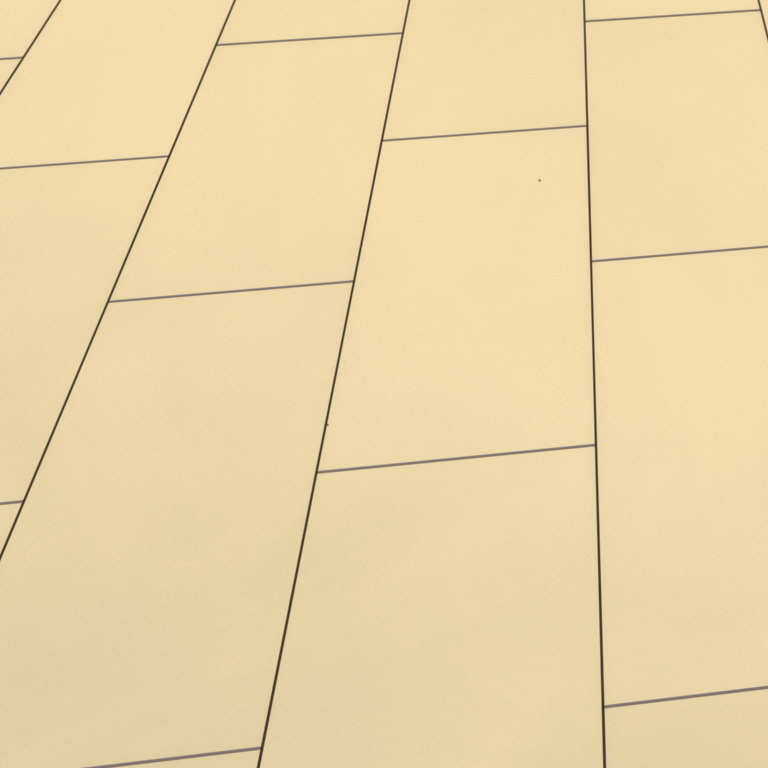
This texture is drawn by a Shadertoy shader. Its source:

```glsl
// Pale sandstone paving in running bond, seen in perspective.
// Each pixel is projected to slab space by two vanishing points on one horizon;
// thin dark long seams and slate cross joints are drawn over softly mottled stone.

const float HORIZON      = 1.0143;  // height of the horizon above the canvas top
const float LONG_VANISH  = 0.733;   // x where the long seams converge
const float CROSS_VANISH = 16.927;  // x where the cross joints converge
const float COLUMN_WIDTH = 0.224;   // column width per unit of depth
const float COLUMN_SHIFT = 0.1205;
const float SLAB_LENGTH  = 3.585;
const float SLAB_SHIFT   = 0.327;
const float SEAM_GAP     = 0.00090; // half widths per unit of depth
const float JOINT_GAP    = 0.00105;
const float SOFTNESS     = 0.0013;  // least edge blur
const float SPECK_GRID   = 6.0;

const vec3 STONE_FAR  = vec3(0.950, 0.864, 0.676);
const vec3 STONE_NEAR = vec3(0.888, 0.808, 0.642);
const vec3 SEAM       = vec3(0.210, 0.175, 0.125);
const vec3 JOINT_TOP  = vec3(0.480, 0.440, 0.470);
const vec3 JOINT_LOW  = vec3(0.430, 0.365, 0.290);

float hash(vec2 p) {
    return fract(sin(dot(p, vec2(127.1, 311.7))) * 43758.5);
}

// Layered sines, each layer turned and warped by the last; about -1 to 1
float mottle(vec2 p) {
    float sum = 0.0, gain = 0.5;
    for (int i = 0; i < 5; i++) {
        p = mat2(0.8, 0.6, -0.6, 0.8) * p * 1.7 + 2.3;
        p += 0.6 * sin(p.yx);
        sum += gain * sin(p.x) * sin(p.y);
        gain *= 0.65;
    }
    return sum;
}

// Coverage of a line of the given half width, kept even when thinner than the blur
float stroke(float dist, float halfWidth, float blur) {
    float edge = max(halfWidth, blur);
    float fade = min(1.0, halfWidth / blur + 0.15);
    return fade * (1.0 - smoothstep(edge - blur, edge + blur, abs(dist)));
}

// Sparse round specks, at most one per cell
float specks(vec2 p, float blur) {
    vec2 cell = floor(p * SPECK_GRID);
    vec2 centre = 0.2 + 0.6 * vec2(hash(cell + 3.1), hash(cell + 7.7));
    float dist = length(fract(p * SPECK_GRID) - centre) / SPECK_GRID;
    return step(0.95, hash(cell)) * stroke(dist, 0.0015, blur);
}

void mainImage(out vec4 fragColor, in vec2 fragCoord) {
    vec2 p = fragCoord / iResolution.xy;
    float blur = max(0.7 / iResolution.y, SOFTNESS);
    float depth = 1.0 - p.y + HORIZON;
    float reach = CROSS_VANISH - p.x;

    // Slab coordinates: u counts columns, v counts slabs along a column
    float u = (p.x - LONG_VANISH) / (COLUMN_WIDTH * depth) - COLUMN_SHIFT;
    float column = floor(u);
    float v = reach / (depth * SLAB_LENGTH) - SLAB_SHIFT + 0.5 * mod(column, 2.0);

    // Canvas distances to the nearest seam and joint
    float seamId = round(u);
    float slope = (seamId + COLUMN_SHIFT) * COLUMN_WIDTH;
    float seamDist = (u - seamId) * COLUMN_WIDTH * depth * inversesqrt(1.0 + slope * slope);
    float jointDist = (round(v) - v) * depth * depth * SLAB_LENGTH / reach;

    // Stone: warm far away, duller towards the lower left
    float light = smoothstep(-0.10, 0.80, 0.80 * p.y + 0.25 * p.x);
    vec3 color = mix(STONE_NEAR, STONE_FAR, light);
    color += 0.008 * (hash(vec2(column, floor(v)) + 11.0) - 0.5);
    color *= 1.0 + 0.012 * mottle(p * 7.0);

    // Diagonal smudges, weave and grain
    float smudge = mottle(vec2(p.x * 3.0 - p.y, p.y * 9.0 - p.x * 4.0));
    color *= 1.0 + 0.018 * smudge * (1.0 - p.y) * (1.0 - 0.6 * p.x);
    color *= 1.0 + 0.003 * sin(p.x * 520.0) * sin(p.y * 520.0);
    color *= 1.0 + 0.016 * (hash(floor(p * 380.0)) - 0.5);
    color *= 1.0 - 0.45 * specks(p, blur);

    // Faint grime beside the gaps
    float grime = exp(-abs(seamDist) / 0.005) + 0.5 * exp(-abs(jointDist) / 0.004);
    color *= 1.0 - 0.04 * grime * (0.7 + 0.6 * mottle(p * 9.0));

    // Cross joints, bluish above and brown below, then the long seams
    float jointHalf = JOINT_GAP * depth;
    vec3 jointColor = mix(JOINT_TOP, JOINT_LOW, smoothstep(-jointHalf, 2.0 * jointHalf, jointDist));
    color = mix(color, jointColor, 0.92 * stroke(jointDist, jointHalf, blur));
    color = mix(color, SEAM, 0.92 * stroke(seamDist, SEAM_GAP * depth, blur));

    fragColor = vec4(clamp(color, 0.0, 1.0), 1.0);
}
```
